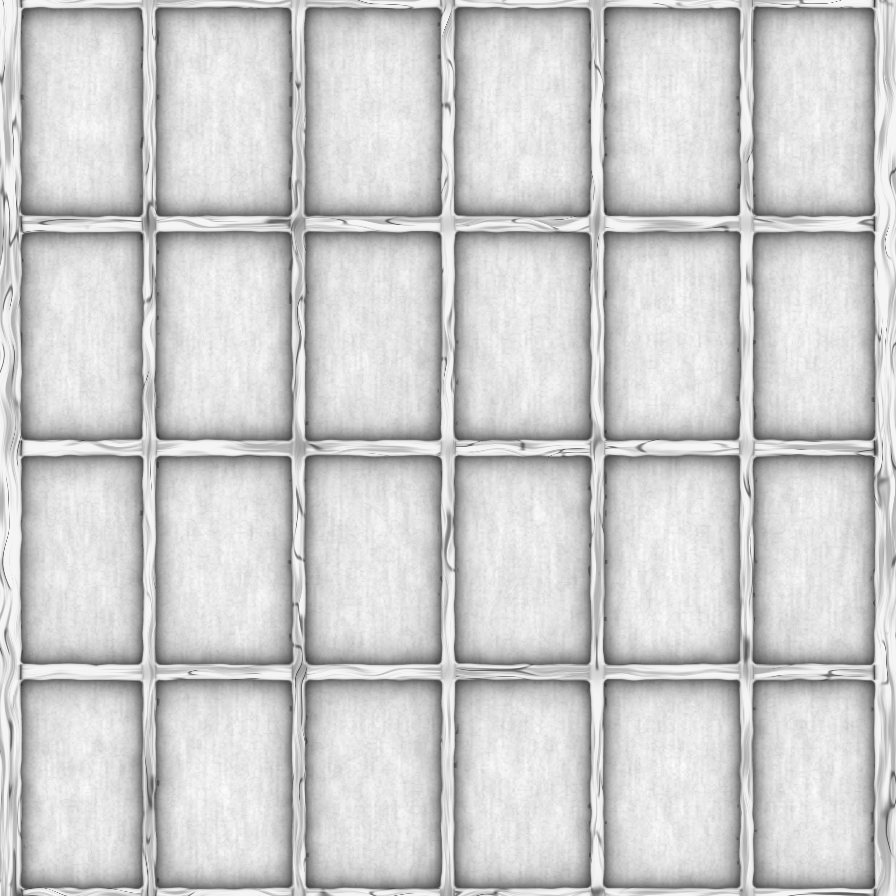
Give the GLSL for this texture map, as a Shadertoy shader.

```glsl
// Pale lattice screen: paper panels held by thin wooden bars between two side posts.
// The nearest grid line gives signed distances to the bars; fibre noise textures the wood
// and paper, and exponential falloff darkens each panel along its frame.

#define COUNT vec2(6.0, 4.0)         // panels across and down
#define BAR_HALF vec2(0.0076, 0.0090) // half width of upright and cross bars
#define POST_WIDTH 0.0240
#define CORNER 0.0050                 // panel corner radius
#define SHADOW_REACH vec2(0.0082, 0.0098)
#define SHADOW_DEPTH 0.55
#define PAPER_TONE 0.925
#define GRAIN_FREQ 260.0

float hash(vec2 p) {
    vec3 q = fract(vec3(p.xyx) * 0.1031);
    q += dot(q, q.yzx + 33.33);
    return fract((q.x + q.y) * q.z);
}

float noise(vec2 p) {
    vec2 i = floor(p), f = fract(p);
    f = f * f * (3.0 - 2.0 * f);
    return mix(mix(hash(i), hash(i + vec2(1, 0)), f.x),
               mix(hash(i + vec2(0, 1)), hash(i + vec2(1, 1)), f.x), f.y);
}

float fbm(vec2 p) {
    float sum = 0.0, amp = 0.57;
    for (int i = 0; i < 3; i++) {
        sum += amp * noise(p);
        p = p * 2.03 + 11.7;
        amp *= 0.5;
    }
    return sum;
}

// Weathered wood: long fibres with scattered dark cracks.
float wood(float along, float across, float seed) {
    vec2 p = vec2(along * 15.0, across * GRAIN_FREQ) + seed * vec2(17.3, 9.1) + 60.0;
    p.y += 3.0 * noise(vec2(along * 26.0, across * 45.0) + seed * 5.3 + 20.0);
    float fibre = smoothstep(0.22, 0.62, fbm(p));
    float split = 1.0 - smoothstep(0.0, 0.09, abs(noise(p * vec2(1.4, 0.6) + 40.0) - 0.5));
    split *= smoothstep(0.45, 0.7, noise(p * vec2(1.9, 0.25) + 90.0));
    return mix(0.70, 0.96, fibre) * (1.0 - 0.5 * split);
}

// Fibrous paper: upright strands, soft blotches and fine wrinkles.
float paper(vec2 uv) {
    float strands = noise(uv * vec2(310.0, 42.0)) - 0.5;
    float blotches = fbm(uv * vec2(75.0, 42.0) + 7.0) - 0.5;
    float specks = noise(uv * 370.0 + 3.0) - 0.5;
    float wrinkle = 1.0 - smoothstep(0.0, 0.07, abs(fbm(uv * 125.0 + 31.0) - 0.5));
    float tone = hash(floor(uv * COUNT) + 4.0) - 0.5;
    return PAPER_TONE + 0.055 * strands + 0.085 * blotches + 0.045 * specks
         - 0.035 * wrinkle + 0.018 * tone;
}

void mainImage(out vec4 fragColor, in vec2 fragCoord) {
    vec2 uv = fragCoord / iResolution.xy;
    float px = 1.0 / min(iResolution.x, iResolution.y);

    // Nearest grid lines, with worn and slightly uneven bars.
    vec2 line = floor(uv * COUNT + 0.5);
    vec2 off = uv - line / COUNT;
    bool isPost = line.x < 0.5 || line.x > COUNT.x - 0.5;
    vec2 halfWidth = vec2(isPost ? POST_WIDTH : BAR_HALF.x, BAR_HALF.y);
    vec2 wear = vec2(noise(vec2(uv.y * 65.0, line.x * 7.0 + sign(off.x))),
                     noise(vec2(uv.x * 65.0, line.y * 7.0 + sign(off.y) + 50.0)));
    halfWidth += 0.0018 * (wear - 0.5);
    vec2 gap = abs(off) - halfWidth;

    // Rounded distance into the panel; negative on the wood.
    vec2 q = CORNER - gap;
    float inside = CORNER - length(max(q, 0.0)) - min(max(q.x, q.y), 0.0);

    // Uprights swell into a knot at crossings and lie over the cross bars.
    float knot = isPost ? 0.0 : exp(-dot(off * vec2(110.0, 75.0), off * vec2(110.0, 75.0)));
    float upright = wood(uv.y, off.x / (1.0 + 1.2 * knot), line.x + 1.0);
    float crossbar = wood(uv.x, off.y, line.y + 13.0);
    float onCross = smoothstep(-px, px, gap.x - 0.002 * knot);
    float timber = mix(upright * (1.0 - 0.14 * knot), crossbar, onCross);

    // Pale worn rim, dark outline and the seams where cross bars end.
    float depth = max(-inside, 0.0);
    float rim = exp(-pow((depth - 0.0027) / 0.0012, 2.0));
    timber = mix(timber, 0.96, 0.6 * rim);
    timber *= 1.0 - 0.42 * exp(-depth / 0.0009);
    float seam = exp(-abs(gap.x) / 0.0016) * (1.0 - smoothstep(-0.002, 0.001, gap.y));
    timber *= 1.0 - (isPost ? 0.75 : 0.22) * seam;

    // Panel shading: tight contact shadow, faint wide falloff and chips by the uprights.
    vec2 reach = SHADOW_REACH * (0.85 + 0.3 * noise(uv * 60.0 + 15.0));
    vec2 edge = max(gap, 0.0);
    vec2 contact = 1.0 - SHADOW_DEPTH * exp(-edge / reach);
    vec2 haze = 1.0 - 0.05 * exp(-edge / 0.025);
    float chip = smoothstep(0.8, 0.9, noise(uv * vec2(170.0, 110.0) + 80.0))
               * (1.0 - smoothstep(0.001, 0.005, edge.x));
    float sheet = paper(uv) * max(contact.x * contact.y, 0.36) * haze.x * haze.y;
    sheet *= 1.0 - 0.35 * chip;

    float shade = mix(timber, sheet, smoothstep(-px, px, inside));
    fragColor = vec4(vec3(clamp(shade, 0.0, 1.0)), 1.0);
}
```
